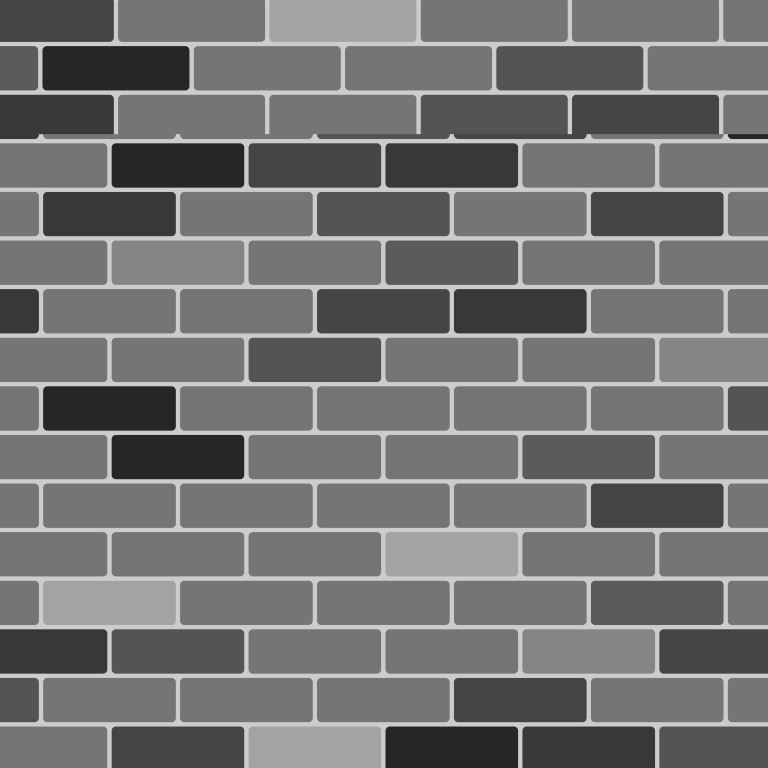
Give the GLSL for this pattern, as a WebGL 1 fragment shader.

```glsl
precision highp float;
// Grey brick wall in running bond, with a band of longer bricks above a seam.

uniform vec2 u_resolution;

// Lengths are fractions of the canvas; heights are measured down from the top.
const float COURSE_HEIGHT = 0.06328;
const float COURSE_SHIFT = 0.0060;   // part of the first course cut off at the top
const float SEAM_DEPTH = 0.1748;
const float LONG_PITCH = 0.1970;     // brick plus joint, above the seam
const float LONG_START = 0.1510;
const float SHORT_PITCH = 0.1783;    // brick plus joint, below the seam
const float SHORT_START = 0.0534;
const float JOINT_WIDTH = 0.0056;
const float CORNER_RADIUS = 0.0056;
const float TONE_SEED = 3.7;

const float MORTAR_TONE = 0.80;
const float BASE_TONE = 0.46;

float hash(vec2 cell) {
  return fract(sin(dot(cell, vec2(127.1, 311.7)) + TONE_SEED) * 43758.55);
}

float roundedBox(vec2 p, vec2 halfSize, float radius) {
  vec2 q = abs(p) - halfSize + radius;
  return length(max(q, 0.0)) + min(max(q.x, q.y), 0.0) - radius;
}

// Weighted choice: mostly the base grey, some dark bricks, a few pale ones.
float brickTone(vec2 cell) {
  float h = hash(cell);
  float tone = 0.15;
  tone = mix(tone, 0.22, step(0.06, h));
  tone = mix(tone, 0.27, step(0.13, h));
  tone = mix(tone, 0.33, step(0.21, h));
  tone = mix(tone, 0.355, step(0.31, h));
  tone = mix(tone, BASE_TONE, step(0.36, h));
  tone = mix(tone, 0.52, step(0.92, h));
  return mix(tone, 0.64, step(0.97, h));
}

// Courses share one height; odd courses move sideways by half a brick.
float brickwork(vec2 p, float pitch, float start, float pixel) {
  float course = (p.y + COURSE_SHIFT) / COURSE_HEIGHT;
  float row = floor(course);
  float along = (p.x - start) / pitch - 0.5 * mod(row, 2.0);
  vec2 size = vec2(pitch, COURSE_HEIGHT);
  vec2 local = (fract(vec2(along, course)) - 0.5) * size;
  float d = roundedBox(local, 0.5 * (size - JOINT_WIDTH), CORNER_RADIUS);
  float cover = 1.0 - smoothstep(-0.6 * pixel, 0.6 * pixel, d);
  return mix(MORTAR_TONE, brickTone(vec2(floor(along), row)), cover);
}

void main() {
  vec2 p = gl_FragCoord.xy / u_resolution;
  p.y = 1.0 - p.y;
  float pixel = 1.0 / min(u_resolution.x, u_resolution.y);

  float upper = brickwork(p, LONG_PITCH, LONG_START, pixel);
  float lower = brickwork(p, SHORT_PITCH, SHORT_START, pixel);
  float belowSeam = smoothstep(-0.5 * pixel, 0.5 * pixel, p.y - SEAM_DEPTH);

  gl_FragColor = vec4(vec3(mix(upper, lower, belowSeam)), 1.0);
}
```
